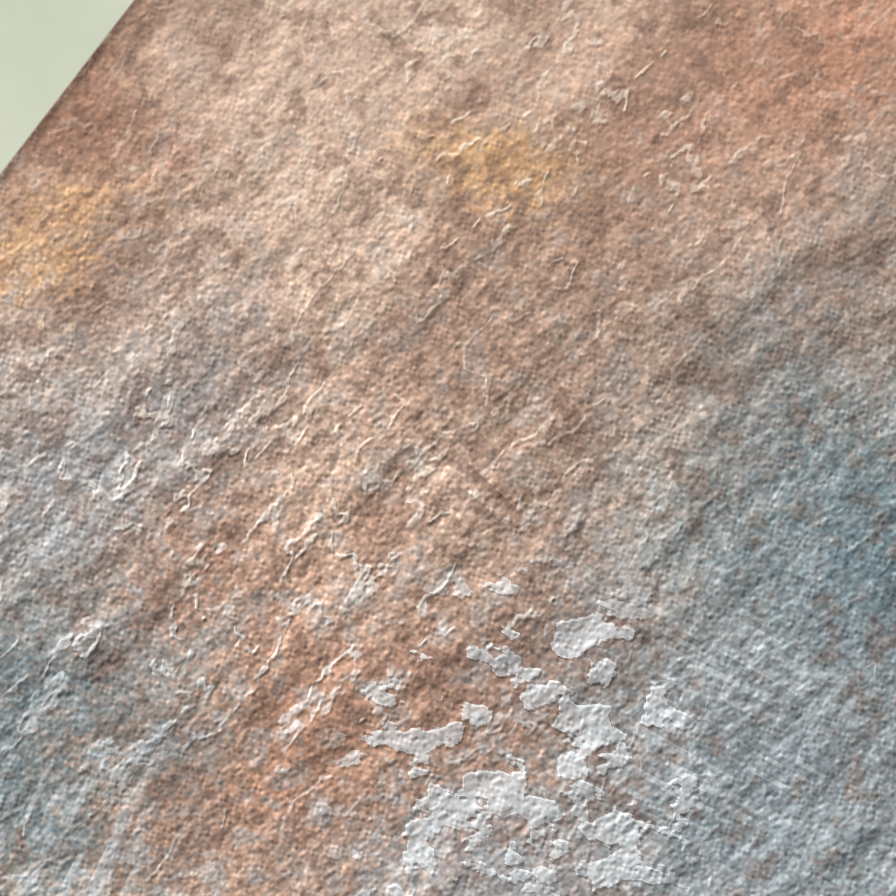
Reproduce this texture procedurally as a three.js fragment shader.

```glsl
// Weathered plaster painting in rust, tan and slate, with crusts, flakes, scratches and a pale corner.
varying vec2 vUv;

const vec3 TAN = vec3(0.80, 0.69, 0.61);
const vec3 BROWN = vec3(0.66, 0.55, 0.48);
const vec3 UMBER = vec3(0.46, 0.37, 0.33);
const vec3 RUST = vec3(0.69, 0.49, 0.39);
const vec3 OCHRE = vec3(0.88, 0.69, 0.48);
const vec3 STEEL = vec3(0.63, 0.64, 0.65);
const vec3 SLATE = vec3(0.40, 0.48, 0.51);
const vec3 CREAM = vec3(0.88, 0.83, 0.77);
const vec3 FROST = vec3(0.80, 0.82, 0.83);

float hash(vec2 p) {
  vec3 q = fract(p.xyx * 0.1031);
  q += dot(q, q.yzx + 33.33);
  return fract((q.x + q.y) * q.z);
}

float noise(vec2 p) {
  vec2 i = floor(p), f = fract(p);
  f = f * f * (3.0 - 2.0 * f);
  return mix(mix(hash(i), hash(i + vec2(1.0, 0.0)), f.x),
             mix(hash(i + vec2(0.0, 1.0)), hash(i + vec2(1.0, 1.0)), f.x), f.y);
}

float fbm(vec2 p) {
  float sum = 0.0, amp = 0.516;
  for (int i = 0; i < 5; i++) {
    sum += amp * noise(p);
    p = mat2(1.6, 1.2, -1.2, 1.6) * p + 17.3;
    amp *= 0.5;
  }
  return sum;
}

vec2 rotate(vec2 p, float angle) {
  return vec2(dot(p, vec2(cos(angle), sin(angle))), dot(p, vec2(-sin(angle), cos(angle))));
}

// Soft elliptical weight
float blob(vec2 p, vec2 center, vec2 radius) {
  vec2 d = (p - center) / radius;
  return exp(-dot(d, d));
}

vec3 stain(vec3 base, vec2 p, vec2 center, vec2 radius, vec3 hue, float amount) {
  return mix(base, hue, amount * blob(p, center, radius));
}

// Thin, crumbling ridges running diagonally upward
float crust(vec2 p) {
  vec2 q = rotate(p + 0.03 * fbm(p * 12.0), 0.85) * vec2(13.0, 25.0);
  float ridge = 1.0 - smoothstep(0.01, 0.05, abs(fbm(q) - 0.5));
  float zone = 0.35 + blob(p, vec2(0.62, 0.86), vec2(0.22, 0.16))
             + blob(p, vec2(0.42, 0.36), vec2(0.22, 0.20)) + 0.7 * blob(p, vec2(0.15, 0.36), vec2(0.16, 0.28));
  float broken = smoothstep(0.42, 0.58, 0.5 * fbm(p * 11.0 + 40.0) + 0.5 * noise(p * 85.0));
  return ridge * min(zone, 1.0) * broken;
}

// Peeling chips gathered at the lower centre
float flakes(vec2 p) {
  float zone = blob(p, vec2(0.58, 0.12), vec2(0.18, 0.22));
  float chips = fbm(p * vec2(30.0, 40.0) + 8.0) + 0.17 * (zone - 1.0);
  return smoothstep(0.48, 0.53, chips) * smoothstep(0.1, 0.4, zone);
}

// A patch of parallel hairlines
float scratches(vec2 p, vec2 center, vec2 radius, float angle, float count) {
  vec2 q = rotate(p - center, angle);
  float line = smoothstep(0.5, 0.72, noise(vec2(q.x * 12.0, q.y * count) + 60.0));
  return line * blob(p, center, radius) * smoothstep(0.3, 0.5, fbm(p * 20.0));
}

float grain(vec2 p) {
  return 0.6 * noise(rotate(p, 0.5) * 250.0) + 0.4 * noise(rotate(p, 1.1) * 130.0);
}

float surface(vec2 p) {
  float strokes = fbm(rotate(p, 0.8) * vec2(11.0, 24.0) + 5.0);
  return strokes + 0.2 * grain(p) + 0.09 * crust(p) + 0.08 * flakes(p);
}

vec3 paint(vec2 p) {
  // Clouded edges with a fine speckled transition
  vec2 w = p + 0.24 * (vec2(fbm(p * 5.0), fbm(p * 5.0 + 31.0)) - 0.5);
  w += 0.12 * (vec2(noise(p * 150.0), noise(p * 150.0 + 71.0)) - 0.5) * (1.15 - p.y);
  float cloud = fbm(rotate(p, 0.8) * vec2(5.0, 10.0) + 12.0);
  vec3 c = mix(BROWN, TAN, smoothstep(0.34, 0.58, cloud));
  // Warm areas
  c = stain(c, w, vec2(0.95, 0.93), vec2(0.25, 0.22), RUST, 0.75);
  c = stain(c, w, vec2(0.08, 0.86), vec2(0.10, 0.16), mix(RUST, UMBER, 0.4), 0.8);
  c = stain(c, w, vec2(0.30, 0.22), vec2(0.18, 0.23), RUST, 0.6);
  c = stain(c, w, vec2(0.62, 0.20), vec2(0.14, 0.18), mix(RUST, UMBER, 0.3), 0.75);
  c = stain(c, w, vec2(0.58, 0.80), vec2(0.09, 0.04), OCHRE, 0.7);
  c = stain(c, w, vec2(0.05, 0.73), vec2(0.06, 0.04), OCHRE, 0.6);
  // Cool areas
  c = stain(c, w, vec2(0.12, 0.46), vec2(0.16, 0.17), STEEL, 0.8);
  c = stain(c, w, vec2(0.00, 0.16), vec2(0.19, 0.21), SLATE, 0.85);
  c = stain(c, w, vec2(1.02, 0.42), vec2(0.25, 0.27), SLATE, 0.95);
  c = stain(c, w, vec2(0.87, 0.10), vec2(0.24, 0.26), mix(SLATE, STEEL, 0.5), 0.95);
  c = stain(c, w, vec2(0.56, 0.01), vec2(0.16, 0.10), STEEL, 0.8);
  // Small mottles of dark and blue pigment
  float mottle = fbm(p * 45.0 + 90.0);
  c = mix(c, UMBER, 0.4 * smoothstep(0.53, 0.72, mottle));
  return mix(c, STEEL, 0.5 * smoothstep(0.46, 0.30, mottle) * (1.0 - 0.8 * p.y));
}

void main() {
  vec2 p = vUv;
  float detail = mix(1.0, 0.55, smoothstep(0.4, 1.0, p.y));
  vec3 color = paint(p) * (1.04 + 0.42 * detail * (grain(p + 3.0) - 0.5));
  color = mix(color, mix(FROST, CREAM, smoothstep(0.2, 0.6, p.y)), 0.6 * crust(p));
  color = mix(color, FROST, 0.7 * flakes(p));
  // Combed hairlines
  color = mix(color, UMBER, 0.6 * scratches(p, vec2(0.58, 0.47), vec2(0.10, 0.08), -0.75, 125.0));
  color = mix(color, FROST, 0.5 * scratches(p, vec2(0.80, 0.17), vec2(0.17, 0.17), -0.5, 160.0));
  color = mix(color, FROST, 0.8 * scratches(p, vec2(0.05, 0.05), vec2(0.12, 0.10), 1.1, 110.0));
  // Relief lit from above, softer toward the far top
  float relief = surface(p) - surface(p + vec2(-0.0017, 0.0029));
  color *= 1.0 + 2.5 * detail * clamp(relief, -0.15, 0.15);
  // Pale wall beyond the slanted edge
  float beyond = dot(p - vec2(0.0, 0.805), vec2(-0.793, 0.610));
  color *= 1.0 - 0.22 * smoothstep(-0.018, 0.0, beyond);
  vec3 wall = mix(vec3(0.74, 0.78, 0.70), vec3(0.86, 0.87, 0.79), fbm(p * 7.0));
  gl_FragColor = vec4(mix(color, wall, smoothstep(-0.002, 0.002, beyond)), 1.0);
}
```
